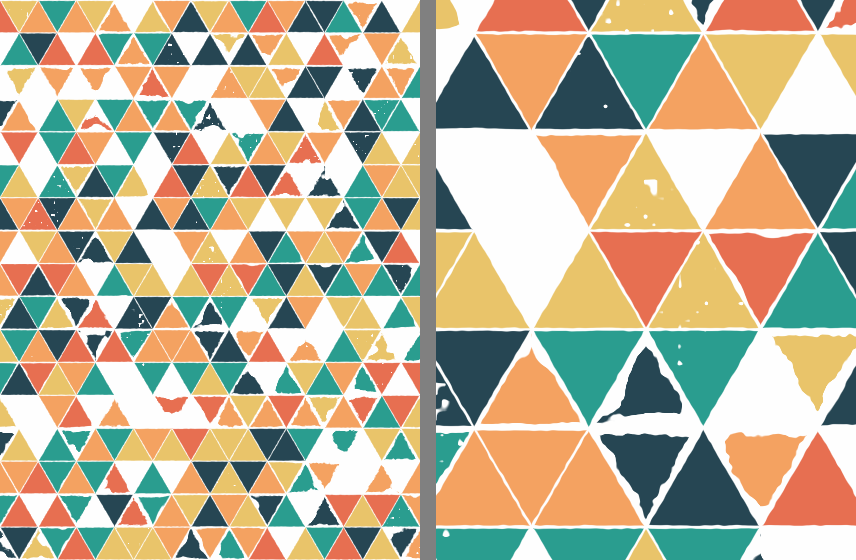
Left, the full canvas; right, a detail of the centre.
A Shadertoy shader for this pattern:

```glsl
// Rows of equilateral triangles, 11 across and 17 down, in five flat colours and white.
// Each point finds its triangle and its distances to the three sides; a hash picks the
// colour, and noise pushes the sides inward so that some triangles look badly printed.

const vec2 REPEATS = vec2(11.0, 17.0);
const vec3 PAPER = vec3(0.995);
const vec3 PALETTE[6] = vec3[6](
    PAPER,
    vec3(0.149, 0.275, 0.325),   // slate
    vec3(0.165, 0.616, 0.561),   // teal
    vec3(0.914, 0.769, 0.416),   // sand
    vec3(0.957, 0.635, 0.380),   // orange
    vec3(0.906, 0.435, 0.318));  // coral
const float SHARE[6] = float[6](0.14, 0.17, 0.19, 0.18, 0.18, 0.14);

float hash(vec2 p) {
    return fract(sin(dot(p, vec2(12.9898, 78.233))) * 43758.5453);
}

float noise(vec2 p) {
    vec2 cell = floor(p), f = fract(p);
    f = f * f * (3.0 - 2.0 * f);
    return mix(mix(hash(cell), hash(cell + vec2(1, 0)), f.x),
               mix(hash(cell + vec2(0, 1)), hash(cell + vec2(1, 1)), f.x), f.y);
}

// Weighted choice of a palette index from a random value
int pickColour(vec2 id) {
    float r = hash(id + 3.7);
    int k = 0;
    while (k < 5 && r > SHARE[k]) r -= SHARE[k++];
    return k;
}

// Downward triangles draw again once if they equal a coloured neighbour
int triangleColour(vec2 id, bool down) {
    int k = pickColour(id);
    bool clash = k == pickColour(id - vec2(1, 0))
              || k == pickColour(id + vec2(1, 0))
              || k == pickColour(id - vec2(0, 1));
    return down && k > 0 && clash ? pickColour(id + 51.0) : k;
}

// Distances to the base and both slanted sides, in triangle heights
vec3 sideDistances(vec2 p, out vec2 id, out bool down) {
    float row = floor(p.y), t = fract(p.y);
    float shift = 0.5 * mod(row, 2.0);
    float u = p.x - shift;
    down = abs(fract(u) - 0.5) < 0.5 - 0.5 * t;
    float centre = down ? floor(u) + 0.5 : floor(u + 0.5);
    float g = u - centre;
    float h = down ? 1.0 - t : t;
    id = vec2(2.0 * (centre + shift), row);
    return vec3(1.0 - h, 0.5 * h - g, 0.5 * h + g);
}

// How far the printed edge has retreated inside its triangle
float erosion(vec2 q, float wear) {
    float ragged = 0.6 * noise(q * 7.0) + 0.4 * noise(q * 21.0);
    float chips = smoothstep(0.62, 0.95, noise(q * 2.6 + 17.0));
    return 0.012 * noise(q * 18.0) + wear * (0.11 * ragged + 0.22 * chips);
}

void mainImage(out vec4 fragColor, in vec2 fragCoord) {
    vec2 uv = fragCoord / iResolution.xy;
    vec2 p = vec2(uv.x, 1.0 - uv.y) * REPEATS;
    float soft = 0.75 * REPEATS.y / iResolution.y;

    vec2 id;
    bool down;
    vec3 side = sideDistances(p, id, down);

    // Thin gaps: each horizontal line has its own width, slanted ones are finer
    float lineIndex = id.y + (down ? 0.0 : 1.0);
    float baseGap = mix(0.009, 0.024, hash(vec2(lineIndex, 8.0)));
    float inner = min(side.x - baseGap, min(side.y, side.z) - 0.007);

    // Wear: ragged edges on some triangles, small flecks on fewer
    float wear = smoothstep(0.58, 0.95, hash(id + 29.3));
    vec2 q = p * vec2(1.0, 0.866) + 5.0 * hash(id);
    float ink = smoothstep(-soft, soft, inner - erosion(q, wear));
    float flecks = smoothstep(0.88, 0.95, noise(q * 13.0 + 41.0));
    ink *= 1.0 - flecks * step(0.9, hash(id + 61.9));

    vec3 colour = PALETTE[triangleColour(id, down)];
    fragColor = vec4(mix(PAPER, colour, ink), 1.0);
}
```
